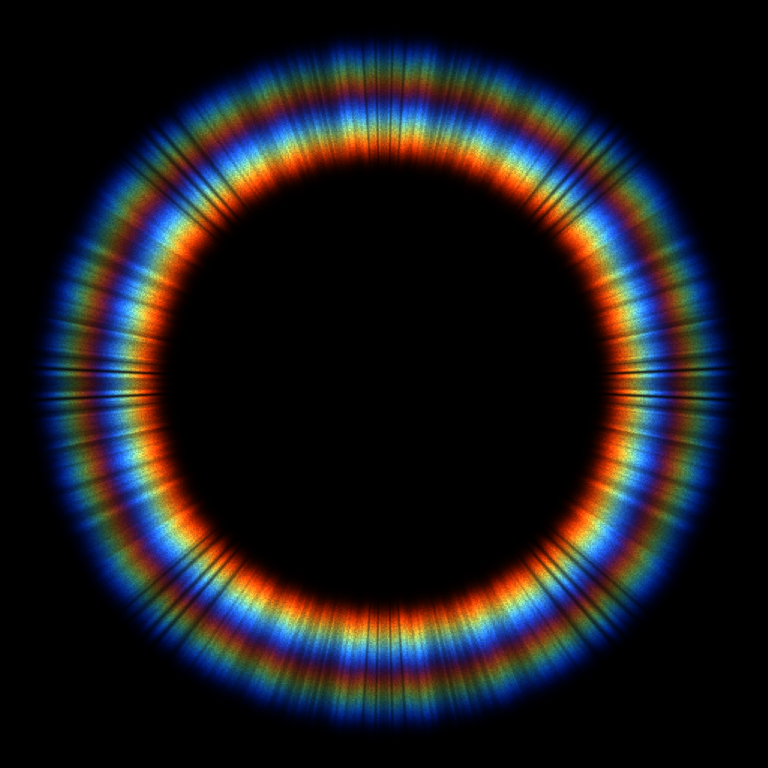
A three.js fragment shader for this background:

```glsl
varying vec2 vUv;

const vec2 CENTER = vec2(0.5);
const float GRAIN_CELLS = 512.0;

float hash11(float n) {
  n = fract(n * 0.1031);
  n *= n + 33.33;
  return fract(n * (n + n));
}

float hash21(vec2 p) {
  vec3 q = fract(vec3(p.xyx) * 0.1031);
  q += dot(q, q.yzx + 33.33);
  return fract((q.x + q.y) * q.z);
}

float valueNoise(float x) {
  float cell = floor(x);
  float t = smoothstep(0.0, 1.0, x - cell);
  return mix(hash11(cell), hash11(cell + 1.0), t);
}

// Soft band per channel, with separate inner and outer falloff
vec3 spectralBand(float radius, vec3 peak, vec3 innerWidth, vec3 outerWidth) {
  vec3 offset = vec3(radius) - peak;
  vec3 width = mix(innerWidth, outerWidth, step(vec3(0.0), offset));
  vec3 d = offset / width;
  return exp(-d * d);
}

float darkLine(float angle, float position, float width) {
  float d = (angle - position) / width;
  return exp(-d * d);
}

// Layered angular noise, strongest along the axes and diagonals
float streaks(float angle, float radius) {
  float sum = 0.0;
  float weight = 0.5;
  float frequency = 24.0;
  for (int i = 0; i < 3; i++) {
    sum += weight * valueNoise(angle * frequency + float(i) * 37.0 + 11.0);
    frequency *= 2.1;
    weight *= 0.75;
  }
  float level = smoothstep(0.25, 0.85, sum);
  float focus = pow(0.5 + 0.5 * cos(4.0 * angle), 2.0);
  float outer = smoothstep(0.28, 0.42, radius);
  float depth = mix(0.38, 0.65, focus) * mix(0.8, 1.1, outer);
  return 1.12 - depth * (1.0 - level);
}

// Narrow shadows beside the axes and around the diagonals
float shadowLines(float angle) {
  float shade = 1.0 - 0.8 * darkLine(angle, 0.046, 0.007);
  shade *= 1.0 - 0.45 * darkLine(angle, 0.085, 0.006);
  shade *= 1.0 - 0.5 * darkLine(angle, 1.546, 0.006);
  shade *= 1.0 - 0.4 * darkLine(angle, 1.508, 0.006);
  for (int i = 0; i < 5; i++) {
    float k = float(i);
    float position = 0.70 + 0.048 * k + 0.016 * hash11(k + 5.0);
    shade *= 1.0 - 0.55 * darkLine(angle, position, 0.009);
  }
  return shade;
}

vec3 ringColor(float radius) {
  vec3 innerRing = vec3(0.95, 0.80, 0.92) * spectralBand(radius,
    vec3(0.315, 0.334, 0.351), vec3(0.019, 0.023, 0.022), vec3(0.028, 0.026, 0.024));
  vec3 outerRing = vec3(0.46, 0.43, 0.53) * spectralBand(radius,
    vec3(0.391, 0.409, 0.426), vec3(0.020, 0.021, 0.021), vec3(0.022, 0.022, 0.019));
  return innerRing + outerRing;
}

void main() {
  vec2 p = vUv - CENTER;
  float radius = length(p);
  vec2 quadrant = abs(p) + vec2(0.00001);
  float angle = atan(quadrant.y, quadrant.x);

  // Slight ripple of the ring edges
  float ripple = 0.004 * (valueNoise(angle * 45.0 + 70.0) - 0.5);
  vec3 color = ringColor(radius + ripple);

  // Radial light and shadow
  color *= streaks(angle, radius) * shadowLines(angle);

  // Fine grain
  float grain = hash21(floor(vUv * GRAIN_CELLS));
  color *= 0.9 + 0.2 * grain;

  gl_FragColor = vec4(clamp(color, 0.0, 1.0), 1.0);
}
```
